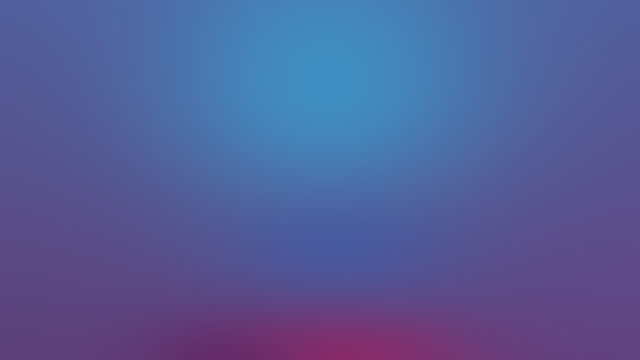
Reproduce this background procedurally as a Shadertoy shader.

```glsl
// Soft violet gradient with a cyan glow above, a blue haze below it and a magenta ember at the base.

// Backdrop colours
const vec3 SKY_VIOLET  = vec3(0.32, 0.37, 0.61);
const vec3 FLOOR_LEFT  = vec3(0.365, 0.25, 0.47);
const vec3 FLOOR_RIGHT = vec3(0.38, 0.26, 0.50);

// Glow colours
const vec3 CYAN    = vec3(0.25, 0.56, 0.76);
const vec3 BLUE    = vec3(0.23, 0.36, 0.67);
const vec3 MAGENTA = vec3(0.56, 0.16, 0.41);
const vec3 PLUM    = vec3(0.36, 0.13, 0.37);

// Glow centres and radii, as fractions of the canvas
const vec2 CYAN_CENTER    = vec2(0.51, 0.77);
const vec2 BLUE_CENTER    = vec2(0.53, 0.30);
const vec2 MAGENTA_CENTER = vec2(0.54, 0.00);
const vec2 PLUM_CENTER    = vec2(0.34, -0.02);

const float CYAN_WIDTH  = 0.27;
const float CYAN_RISE   = 0.46;
const float CYAN_FALL   = 0.36;
const vec2 BLUE_RADIUS    = vec2(0.17, 0.14);
const vec2 MAGENTA_RADIUS = vec2(0.20, 0.125);
const vec2 PLUM_RADIUS    = vec2(0.13, 0.13);

// Glow strengths
const float BLUE_STRENGTH    = 0.50;
const float MAGENTA_STRENGTH = 0.90;
const float PLUM_STRENGTH    = 0.60;

// Elliptical Gaussian falloff, 1 at the centre
float glow(vec2 uv, vec2 center, vec2 radius) {
    vec2 d = (uv - center) / radius;
    return exp(-dot(d, d));
}

void mainImage(out vec4 fragColor, in vec2 fragCoord) {
    vec2 uv = fragCoord / iResolution.xy;

    // Vertical backdrop
    vec3 floorColor = mix(FLOOR_LEFT, FLOOR_RIGHT, uv.x);
    vec3 color = mix(floorColor, SKY_VIOLET, uv.y);

    // Upper glow, reaching further up than down
    float cyanHeight = uv.y > CYAN_CENTER.y ? CYAN_RISE : CYAN_FALL;
    color = mix(color, CYAN, glow(uv, CYAN_CENTER, vec2(CYAN_WIDTH, cyanHeight)));

    // Haze and ember along the lower half
    color = mix(color, BLUE, BLUE_STRENGTH * glow(uv, BLUE_CENTER, BLUE_RADIUS));
    color = mix(color, MAGENTA, MAGENTA_STRENGTH * glow(uv, MAGENTA_CENTER, MAGENTA_RADIUS));
    color = mix(color, PLUM, PLUM_STRENGTH * glow(uv, PLUM_CENTER, PLUM_RADIUS));

    fragColor = vec4(color, 1.0);
}
```
